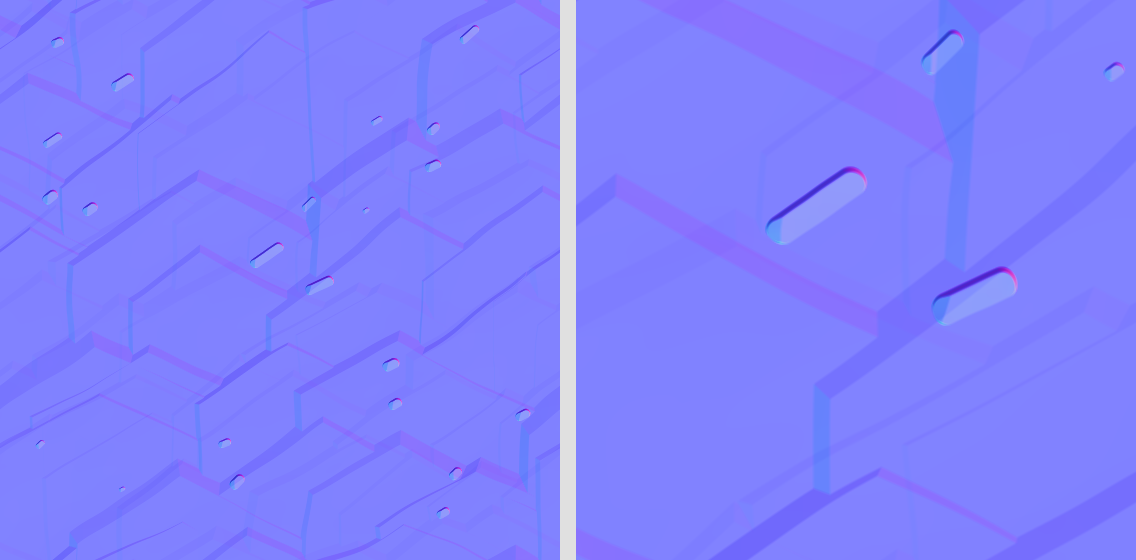
Left: the whole. Right: its middle third, enlarged.
Reproduce this texture map procedurally as a three.js fragment shader.

```glsl
// Tiling normal map of layered slate: overlapping tilted plates with bevelled edges and small raised chips.
varying vec2 vUv;

#define PLATES 5.0        // large plates per side
#define FAINT_PLATES 6.0  // shallow plates per side
#define FAINT_DEPTH 0.28  // height of the shallow plates
#define CHIPS 7.0         // chip cells per side
#define CHIP_SHARE 0.48   // share of cells with a chip
#define TILT 0.016        // slope of the plate tops
#define WALL 0.19         // mean slope of the plate edges
#define GRAIN_ANGLE 0.58  // direction of the long edges
#define WARP 0.018        // waviness of the edges
#define SWELL 0.0011      // height of the soft streaks
#define STEP 0.0010       // reach of the slope samples

float hash(vec2 c, float seed) {
  return fract(sin(dot(c, vec2(127.1, 311.7)) + seed * 74.7) * 43758.55);
}

// Value noise that wraps after a whole number of cells
float noise(vec2 p, float period, float seed) {
  vec2 i = floor(p), f = fract(p);
  f = f * f * f * (f * (f * 6.0 - 15.0) + 10.0);
  vec2 a = mod(i, period), b = mod(i + 1.0, period);
  return mix(mix(hash(a, seed), hash(vec2(b.x, a.y), seed), f.x),
             mix(hash(vec2(a.x, b.y), seed), hash(b, seed), f.x), f.y);
}

// Shingled plates: each falls away to the lower right from a raised corner
float plates(vec2 p, float count, float seed) {
  vec2 g = p * count, home = floor(g);
  float top = -10.0;
  for (float j = -1.0; j <= 2.0; j++) {
    for (float i = -3.0; i <= 0.0; i++) {
      vec2 cell = home + vec2(i, j);
      vec2 id = mod(cell, count);
      vec2 corner = cell + 0.1 + 0.8 * vec2(hash(id, seed), hash(id, seed + 1.0));
      vec2 d = g - corner;
      float r = hash(id, seed + 2.0), s = hash(id, seed + 3.0), t = hash(id, seed + 4.0);

      float angle = GRAIN_ANGLE + 0.22 * (r - 0.5);
      vec2 along = vec2(cos(angle), sin(angle));
      float upper = dot(d, vec2(along.y, -along.x));
      float left = d.x + 0.12 * (s - 0.5) * d.y;
      float right = dot(d - along * mix(0.7, 1.5, t), vec2(-0.45, -0.9));

      vec2 fall = vec2(0.5 + 0.5 * (s - 0.5), -0.87);
      float plane = -TILT * (dot(d, fall) + 0.35 * (r - 0.5));
      float edge = min(upper * WALL * mix(0.6, 1.35, s),
                   min(left * WALL * mix(0.75, 1.15, r), right * WALL * 0.7));
      top = max(top, plane + min(edge, 0.0));
    }
  }
  return top / count;
}

// Elongated chips: gentle ramps on the lower sides, a steep drop on the upper ones
float chips(vec2 p) {
  vec2 home = floor(p * CHIPS);
  float top = 0.0;
  for (float j = -1.0; j <= 1.0; j++) {
    for (float i = -1.0; i <= 1.0; i++) {
      vec2 cell = home + vec2(i, j);
      vec2 id = mod(cell, CHIPS);
      if (hash(id, 31.0) > CHIP_SHARE) continue;
      vec2 centre = (cell + vec2(hash(id, 32.0), hash(id, 33.0))) / CHIPS;
      float size = hash(id, 34.0);
      float radius = mix(0.0025, 0.0095, sqrt(size));
      float reach = radius * 0.55 + 0.038 * size * pow(hash(id, 35.0), 4.0);
      float angle = 0.62 + 0.4 * (hash(id, 36.0) - 0.5);
      vec2 axis = vec2(cos(angle), sin(angle)), d = p - centre;
      vec2 q = vec2(dot(d, axis), dot(d, vec2(-axis.y, axis.x)));

      float inside = radius - length(vec2(max(abs(q.x) - reach, 0.0), q.y));
      float ramp = min(0.27 * (q.x + reach + radius), 0.24 * (q.y + radius));
      top = max(top, min(min(ramp, 0.0036), 1.3 * inside));
    }
  }
  return top;
}

float height(vec2 p) {
  // Wavy outlines
  vec2 w = p + WARP * (vec2(noise(p * 6.0, 6.0, 11.0), noise(p * 6.0, 6.0, 12.0)) - 0.5);
  w += 0.25 * WARP * (vec2(noise(p * 15.0, 15.0, 13.0), noise(p * 15.0, 15.0, 14.0)) - 0.5);

  // Soft streaks along the grain, sheared by whole numbers so they wrap
  vec2 streak = vec2(p.x + p.y, 3.0 * p.y - 2.0 * p.x);
  float swell = noise(streak * 2.0, 2.0, 15.0) + 0.3 * noise(streak * 5.0, 5.0, 16.0);

  vec2 chipped = p + 0.15 * (w - p) + 0.0025 * noise(p * 60.0, 60.0, 17.0);
  return plates(w, PLATES, 1.0) + FAINT_DEPTH * plates(w, FAINT_PLATES, 21.0)
       + SWELL * swell + chips(chipped);
}

void main() {
  vec2 e = vec2(STEP, 0.0);
  vec2 slope = vec2(height(vUv + e.xy) - height(vUv - e.xy),
                    height(vUv + e.yx) - height(vUv - e.yx)) / (2.0 * STEP);
  // Green points down the canvas
  vec3 normal = normalize(vec3(-slope.x, slope.y, 1.0));
  gl_FragColor = vec4(normal * 0.5 + 0.5, 1.0);
}
```
